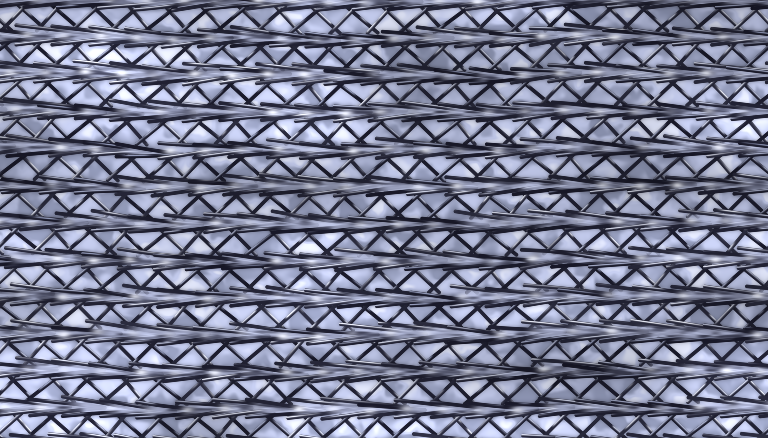
Write a WebGL 2 fragment shader that draws this texture.

```glsl
#version 300 es
precision highp float;
// Warp-knitted plastic net: rows of long overlapping chain loops, joined by
// zigzag threads that cross near their turns, over a pale film. Threads are
// shaded segments; hashes vary position and gloss, smooth noise the light.

#define COLUMNS 21.0
#define ROWS 11.8
#define THREAD_WIDTH 0.05
#define LOOP_WIDTH 0.05
#define LOOP_LENGTH 2.1
#define LOOP_OPENING 0.23
#define JITTER 0.2
#define GLOSS 0.95

uniform vec2 u_resolution;
out vec4 fragColor;

const vec3 INK = vec3(0.09, 0.09, 0.15);
const vec3 SLATE = vec3(0.29, 0.30, 0.39);
const vec3 STEEL = vec3(0.56, 0.59, 0.71);
const vec3 FILM = vec3(0.75, 0.78, 0.91);
const vec3 SHINE = vec3(0.94, 0.95, 0.99);

float hash(vec2 p) {
    return fract(sin(dot(p, vec2(127.1, 311.7))) * 43758.5453);
}

float noise(vec2 p) {
    vec2 i = floor(p), f = fract(p);
    f = f * f * (3.0 - 2.0 * f);
    return mix(mix(hash(i), hash(i + vec2(1, 0)), f.x),
               mix(hash(i + vec2(0, 1)), hash(i + vec2(1, 1)), f.x), f.y);
}

// Lays a round glossy thread from a to b over the colour, with a soft shadow
void layThread(inout vec3 colour, vec2 p, vec2 a, vec2 b, float width, float seed, float edge) {
    vec2 along = b - a;
    float t = clamp(dot(p - a, along) / dot(along, along), 0.0, 1.0);
    vec2 away = p - a - along * t;
    float d = length(away);
    float ridge = exp(-6.0 * pow(away.y / width - 0.5, 2.0));
    float gleam = smoothstep(0.35, 0.75, noise(vec2(t * 3.5 + seed * 37.0, seed * 91.0)));
    vec3 body = mix(INK, SLATE, 0.35 * seed);
    body = mix(body, mix(STEEL, SHINE, seed), ridge * gleam * GLOSS);
    colour *= 1.0 - 0.15 * exp(-d * d / (3.0 * width * width));
    colour = mix(colour, body, 1.0 - smoothstep(width - edge, width + edge, d));
}

// Pale film seen through the net, with folds and bright patches
vec3 film(vec2 p) {
    float fold = noise(p * vec2(2.3, 2.9) + 0.6 * noise(p * 5.0));
    vec3 colour = mix(STEEL, FILM, smoothstep(0.15, 0.6, fold));
    return mix(colour, SHINE, 0.6 * smoothstep(0.65, 0.9, fold));
}

// Zigzag legs filling the gap between two chains, overshooting at each turn
void drawZigzag(inout vec3 colour, vec2 p, float edge) {
    float row = floor(p.y);
    vec2 local = vec2(p.x + hash(vec2(row, 4.0)), p.y - row);
    float first = floor(local.x);
    for (int k = -1; k <= 1; k++) {
        vec2 id = vec2(first + float(k), row);
        float seed = hash(id + 7.3), other = hash(id + 19.7);
        float foot = id.x + (seed - 0.5) * JITTER;
        float head = id.x + 0.5 + (other - 0.5) * JITTER;
        float nextFoot = id.x + 1.0 + (hash(id + vec2(8.3, 7.3)) - 0.5) * JITTER;
        layThread(colour, local, vec2(head - 0.14, 0.86), vec2(nextFoot + 0.14, 0.14), THREAD_WIDTH, other, edge);
        layThread(colour, local, vec2(foot - 0.14, 0.14), vec2(head + 0.14, 0.86), THREAD_WIDTH, seed, edge);
    }
}

// Chain of narrow loops, open at the left and pointed at the right
void drawChain(inout vec3 colour, vec2 p, float edge) {
    float row = floor(p.y + 0.5);
    vec2 local = vec2(p.x + hash(vec2(row, 11.0)), p.y - row);
    colour = mix(colour, SLATE, 0.35 * exp(-pow(local.y / 0.18, 2.0)));
    float first = floor(local.x);
    for (int k = -3; k <= 1; k++) {
        vec2 id = vec2(first + float(k), row);
        float seed = hash(id + 31.1), other = hash(id + 53.9);
        vec2 start = vec2(id.x + (seed - 0.5) * JITTER, (other - 0.5) * 0.09);
        vec2 tip = start + vec2(LOOP_LENGTH + (other - 0.5) * 0.6, (seed - 0.5) * 0.14);
        float opening = LOOP_OPENING * (0.75 + 0.5 * other);

        // Translucent plastic between the two legs, clearer at the open end
        float t = (local.x - start.x) / (tip.x - start.x);
        float rim = opening * (1.0 - t) - abs(local.y - mix(start.y, tip.y, t));
        float inside = smoothstep(-edge, edge, rim) * smoothstep(0.0, 0.3, t);
        float streak = noise(vec2(local.x * 2.5 + seed * 20.0, local.y * 14.0 + row * 9.0));
        vec3 plastic = mix(SLATE, FILM, smoothstep(0.0, 0.7, streak));
        colour = mix(colour, plastic, 0.75 * inside);

        layThread(colour, local, start - vec2(0.0, opening), tip, LOOP_WIDTH, seed, edge);
        layThread(colour, local, start + vec2(0.0, opening), tip, LOOP_WIDTH, other, edge);

        // Bright knot where the loop is pulled through
        vec2 knot = (local - start - vec2(0.3, 0.0)) / vec2(0.17, 0.08);
        colour = mix(colour, SHINE, 0.9 * seed * exp(-dot(knot, knot)));
    }
}

void main() {
    vec2 uv = gl_FragCoord.xy / u_resolution;
    vec2 p = vec2(uv.x, uv.y - 1.0) * vec2(COLUMNS, ROWS);
    float edge = 0.5 * ROWS / u_resolution.y;
    p.y += 0.1 * (noise(vec2(p.x * 0.45, 2.0)) - 0.5);

    vec3 colour = film(p);
    drawZigzag(colour, p, edge);
    drawChain(colour, p, edge);

    // Uneven light in wide patches
    float light = noise(p * vec2(0.35, 0.6) + 3.0);
    colour *= 0.84 + 0.36 * light;
    fragColor = vec4(clamp(colour, 0.0, 1.0), 1.0);
}
```
